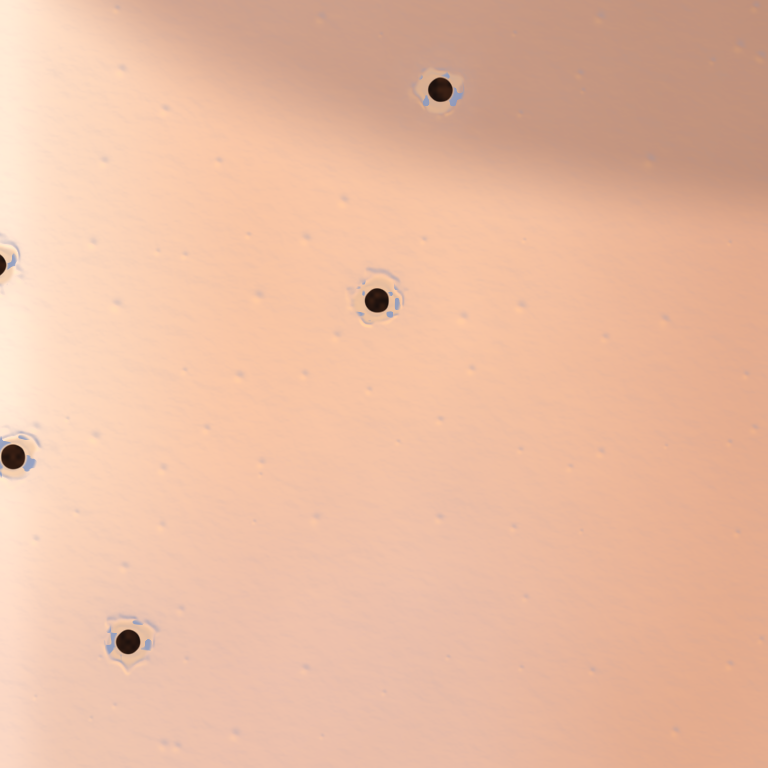
Give the GLSL for this texture, as a WebGL 2 fragment shader.

```glsl
#version 300 es
precision highp float;

uniform vec2 u_resolution;
out vec4 fragColor;

const int HOLE_COUNT = 5;
const float HOLE_RADIUS = 0.0158;

float hash(vec2 p) {
    vec3 q = fract(p.xyx * vec3(0.1031, 0.1030, 0.0973));
    q += dot(q, q.yzx + 33.33);
    return fract((q.x + q.y) * q.z);
}

float noise(vec2 p) {
    vec2 cell = floor(p), f = fract(p);
    f = f * f * (3.0 - 2.0 * f);
    float low = mix(hash(cell), hash(cell + vec2(1, 0)), f.x);
    float high = mix(hash(cell + vec2(0, 1)), hash(cell + vec2(1, 1)), f.x);
    return mix(low, high, f.y);
}

float fbm(vec2 p) {
    float sum = 0.0, weight = 0.5;
    for (int i = 0; i < 4; i++) {
        sum += weight * noise(p);
        p = mat2(1.6, 1.2, -1.2, 1.6) * p + 7.3;
        weight *= 0.5;
    }
    return sum;
}

float bell(float x, float width) {
    return exp(-x * x / (width * width));
}

// Three holes on a bent diagonal, the others down the left edge
vec2 holeCenter(int i) {
    float t = float(i) * 0.5;
    vec2 diagonal = mix(vec2(0.167, 0.164), vec2(0.573, 0.883), t);
    diagonal += vec2(0.121, 0.085) * 4.0 * t * (1.0 - t);
    vec2 border = vec2(0.017, 0.405) + vec2(-0.025, 0.25) * float(i - 3);
    return i < 3 ? diagonal : border;
}

// Ragged distance used for the flaked paint around a hole
float raggedRadius(vec2 q, float seed) {
    return length(q) * (0.8 + 0.4 * noise(q * 75.0 + seed));
}

float craterHeight(vec2 q, float seed) {
    float r = raggedRadius(q, seed);
    float broken = smoothstep(0.2, 0.65, noise(q * 60.0 + seed * 3.0));
    float lip = 0.0026 * broken * bell(r - 0.031, 0.0038);
    float collar = 0.0012 * bell(r - 0.020, 0.003);
    float flakes = 0.0016 * fbm(q * 95.0 + seed) * bell(r, 0.04);
    return lip + collar + flakes;
}

// Sparse small blisters, one candidate per cell
float blisterHeight(vec2 p, float scale, float chance) {
    vec2 cell = floor(p * scale);
    vec2 jitter = vec2(hash(cell + 11.0), hash(cell + 47.0));
    vec2 q = fract(p * scale) - mix(vec2(0.25), vec2(0.75), jitter);
    float size = mix(0.0025, 0.0065, hash(cell + 83.0));
    float present = step(hash(cell + 5.0), chance);
    return present * 0.3 * size * bell(length(q) / scale, size);
}

float surfaceHeight(vec2 p) {
    vec2 brushed = mat2(0.96, 0.26, -0.26, 0.96) * p * vec2(48.0, 85.0);
    float h = 0.0007 * fbm(brushed) + 0.0012 * fbm(p * 17.0);
    h += blisterHeight(p, 11.0, 0.35) + blisterHeight(p + 3.7, 17.0, 0.12);
    for (int i = 0; i < HOLE_COUNT; i++) {
        h += craterHeight(p - holeCenter(i), float(i) * 19.0 + 4.0);
    }
    return h;
}

// Warm wall with a pale left side and a soft shadow across the top
vec3 wallColor(vec2 p) {
    float drift = fbm(p * 3.5) - 0.47;
    vec3 wall = mix(vec3(0.925, 0.75, 0.67), vec3(0.97, 0.77, 0.645), smoothstep(0.12, 0.55, p.y + drift * 0.25));
    wall = mix(wall, vec3(0.895, 0.675, 0.56), smoothstep(0.55, 1.0, p.x + 0.12 * (0.5 - p.y)));
    float glow = 1.0 - smoothstep(0.0, 0.36, p.x + drift * 0.1);
    wall = mix(wall, vec3(0.995, 0.865, 0.77), glow * mix(0.35, 1.0, smoothstep(0.1, 0.5, p.y)));
    wall += vec3(0.04, 0.06, 0.07) * bell(p.x, 0.05);
    vec3 shade = mix(vec3(0.83, 0.655, 0.575), vec3(0.755, 0.57, 0.485), p.x);
    float edge = 0.70 + 0.42 * exp(-2.6 * p.x);
    float softness = mix(0.10, 0.05, p.x);
    wall = mix(wall, shade, smoothstep(-softness, softness, p.y - edge));
    return wall + drift * 0.035;
}

vec3 addHole(vec3 color, vec2 q, float seed, float pixel) {
    float r = raggedRadius(q, seed);
    float d = length(q);
    color = mix(color, vec3(0.80, 0.70, 0.68), 0.25 * bell(r, 0.042));
    color = mix(color, vec3(0.91, 0.74, 0.58), 0.5 * (1.0 - smoothstep(0.024, 0.031, r)));
    // Bluish chips gather on both sides
    float sideways = abs(q.x) / max(d, 0.001);
    float ring = smoothstep(0.016, 0.020, d) * (1.0 - smoothstep(0.027, 0.033, d));
    float chip = smoothstep(0.55, 0.66, noise(q * 115.0 + seed) * (0.6 + 0.45 * sideways));
    color = mix(color, vec3(0.53, 0.60, 0.76), 0.85 * ring * chip);
    // Dark opening with a slightly uneven rim
    float opening = d - HOLE_RADIUS * (0.95 + 0.1 * noise(q * 90.0 + seed));
    vec3 inside = mix(vec3(0.10, 0.06, 0.05), vec3(0.24, 0.13, 0.08), noise(q * 140.0 + seed));
    return mix(color, inside, 1.0 - smoothstep(-pixel, pixel, opening));
}

void main() {
    vec2 p = gl_FragCoord.xy / u_resolution;
    float pixel = 1.0 / min(u_resolution.x, u_resolution.y);

    // Relief: warm on lit slopes, blue-grey on the far ones
    vec2 toLight = normalize(vec2(-0.45, -0.9)) * 0.0016;
    float slope = (surfaceHeight(p - toLight) - surfaceHeight(p + toLight)) / 0.0032;
    vec3 color = wallColor(p);
    color += vec3(0.16, 0.10, -0.03) * clamp(slope, 0.0, 0.7);
    color = mix(color, vec3(0.55, 0.58, 0.70), clamp(-slope * 0.9, 0.0, 0.8));

    for (int i = 0; i < HOLE_COUNT; i++) {
        color = addHole(color, p - holeCenter(i), float(i) * 19.0 + 4.0, pixel);
    }
    fragColor = vec4(clamp(color, 0.0, 1.0), 1.0);
}
```
